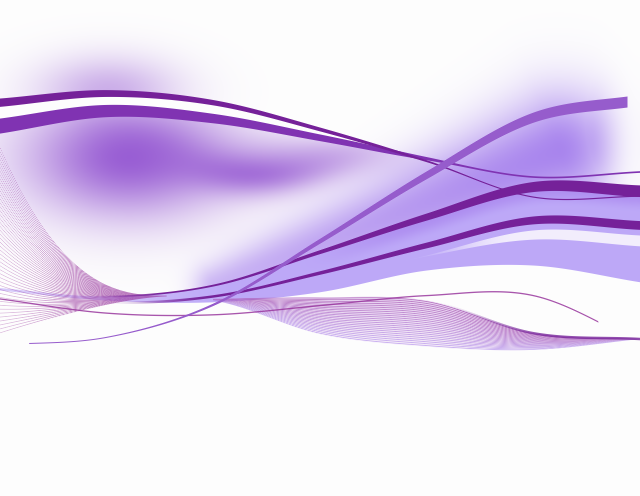
This background is drawn by a Shadertoy shader. Its source:

```glsl
// Flowing violet ribbons, soft glows and fine line meshes on white.

// Smooth curve through seven heights, evenly spaced across the canvas.
float spline(float x, float h[7]) {
    float s = clamp(x / 1.28, 0.0, 5.999);
    int i = int(s);
    float t = s - float(i);
    float b = h[i], c = h[i + 1];
    float a = i > 0 ? h[i - 1] : 2.0 * b - c;
    float d = i < 5 ? h[i + 2] : 2.0 * c - b;
    return b + 0.5 * t * (c - a + t * (2.0 * a - 5.0 * b + 4.0 * c - d
             + t * (3.0 * (b - c) + d - a)));
}

// Coverage of the side where d is positive.
float cover(float d, float px) { return clamp(0.5 + d / px, 0.0, 1.0); }

float ribbon(float d, float width, float px) {
    return cover(width * 0.5 - abs(d), px);
}

float between(float y, float top, float bottom, float px) {
    return cover(min(y - top, bottom - y), px);
}

// Evenly spread strands between two envelopes.
float mesh(float y, float top, float bottom, float count, float px) {
    float gap = max(bottom - top, 0.001);
    float strand = abs(fract((y - top) / gap * count) - 0.5) * gap / count;
    return ribbon(strand, 0.008, px) * between(y, top, bottom, px);
}

float glow(vec2 p, vec2 center, vec2 radius) {
    vec2 q = (p - center) / radius;
    return exp(-dot(q, q));
}

void mainImage(out vec4 fragColor, in vec2 fragCoord) {
    // The canvas spans 7.68 by 5.94 units, with y pointing down.
    vec2 p = vec2(fragCoord.x, iResolution.y - fragCoord.y)
           / iResolution.xy * vec2(7.68, 5.94);
    float x = p.x, y = p.y, px = 7.68 / iResolution.x;

    vec3 white = vec3(0.992), purple = vec3(0.60, 0.37, 0.83);
    vec3 violet = vec3(0.66, 0.52, 0.93), lavender = vec3(0.74, 0.66, 0.97);
    vec3 dark = vec3(0.46, 0.13, 0.60), plum = vec3(0.60, 0.22, 0.62);

    // Curve heights
    float crest = spline(x, float[7](1.23, 1.12, 1.23, 1.55, 1.93, 2.36, 2.35));
    float wave = spline(x, float[7](1.51, 1.33, 1.42, 1.65, 1.90, 2.12, 2.06));
    float rise = spline(x, float[7](4.13, 4.04, 3.65, 2.89, 2.10, 1.41, 1.20));
    float upper = spline(x, float[7](3.45, 3.55, 3.42, 3.02, 2.60, 2.24, 2.29));
    float lower = spline(x, float[7](3.46, 3.62, 3.55, 3.27, 2.94, 2.64, 2.70));
    float sashTop = spline(x, float[7](3.46, 3.57, 3.57, 3.36, 3.07, 2.87, 2.95));
    float sashEnd = spline(x, float[7](3.48, 3.60, 3.62, 3.50, 3.24, 3.18, 3.38));
    float thread = spline(x, float[7](3.58, 3.75, 3.77, 3.66, 3.54, 3.54, 4.10));
    float netTop = spline(x, float[7](3.60, 3.60, 3.58, 3.56, 3.60, 3.99, 4.06));
    float netEnd = spline(x, float[7](3.60, 3.60, 3.60, 4.00, 4.15, 4.19, 4.06));

    // Purple glow below the wave, with a faint halo above the crest
    vec3 color = white;
    color = mix(color, purple, 0.5 * glow(p, vec2(1.30, 1.10), vec2(0.85, 0.42))
                               * cover(crest - y, px));
    float fold = 2.08 - 0.14 * (x - 3.1) * (x - 3.1);
    float body = glow(p, vec2(1.55, 1.88), vec2(1.25, 0.72));
    float streak = glow(vec2(x, y - fold), vec2(3.0, 0.0), vec2(1.15, 0.26));
    float haze = glow(p, vec2(3.9, 1.85), vec2(1.2, 0.28));
    float shade = 1.0 - (1.0 - body) * (1.0 - 0.85 * streak) * (1.0 - 0.3 * haze);
    color = mix(color, purple, shade * cover(y - wave, px));

    // Violet glow along the rising diagonal
    vec2 axis = vec2(4.1, -1.62), rel = p - vec2(2.6, 3.42);
    float along = clamp(dot(rel, axis) / dot(axis, axis), 0.0, 1.0);
    float off = length(rel - axis * along) / mix(0.28, 0.70, along);
    float beam = exp(-off * off) * mix(0.6, 1.0, along);
    beam = max(beam, 0.8 * glow(p, vec2(6.9, 1.75), vec2(0.75, 0.65)));
    beam *= 1.0 - 0.8 * smoothstep(7.1, 7.65, x);
    color = mix(color, violet, beam * cover(upper - y, px));

    // Lavender sashes with a pale gap
    vec3 sash = mix(lavender, violet, 0.7 * smoothstep(0.26, 0.05, y - upper)
                                    * smoothstep(3.5, 5.0, x));
    color = mix(color, sash, between(y, upper, sashEnd, px)
                           * mix(0.6, 1.0, smoothstep(0.5, 3.0, x)));
    color = mix(color, vec3(0.95, 0.93, 0.99), between(y, lower + 0.12, sashTop, px)
                                             * smoothstep(4.8, 6.2, x));

    // Strand meshes: a fan on the left, a net on the right
    float spread = max(1.0 - x / 2.0, 0.0);
    float fan = mesh(y, 3.54 - 1.80 * pow(spread, 2.6),
                     3.55 + 0.46 * pow(spread, 1.5), 48.0, px);
    color = mix(color, plum, fan * mix(0.35, 0.8, smoothstep(0.0, 1.5, x))
                                 * cover(2.0 - x, px));
    float depth = clamp((y - netTop) / max(netEnd - netTop, 0.01), 0.0, 1.0);
    float netArea = step(2.56, x);
    color = mix(color, vec3(0.80, 0.62, 0.88),
                0.5 * (1.0 - 0.6 * depth) * netArea * between(y, netTop, netEnd, px));
    color = mix(color, mix(plum, violet, depth),
                0.65 * netArea * mesh(y, netTop, netEnd, 24.0, px));
    color = mix(color, dark, ribbon(y - netTop, 0.03, px) * smoothstep(5.2, 6.6, x) * 0.8);

    // Ribbons and threads
    color = mix(color, plum, 0.85 * ribbon(y - thread, 0.016, px) * cover(7.18 - x, px));
    color = mix(color, dark, ribbon(y - lower, 0.03 + 0.075 * smoothstep(2.5, 7.6, x), px)
                           * smoothstep(1.2, 2.6, x));
    color = mix(color, dark, ribbon(y - upper, 0.02 + 0.12 * smoothstep(2.0, 7.9, x), px)
                           * smoothstep(1.0, 2.0, x));
    float thin = smoothstep(4.6, 6.0, x);
    color = mix(color, vec3(0.50, 0.20, 0.70),
                ribbon(y - wave, mix(0.18 - 0.026 * x, 0.02, thin), px));
    color = mix(color, dark, ribbon(y - crest, mix(0.10 - 0.014 * x, 0.014, thin), px));
    color = mix(color, vec3(0.59, 0.36, 0.80),
                ribbon(y - rise, 0.012 + 0.12 * smoothstep(1.0, 7.6, x), px)
                * between(x, 0.35, 7.53, px));

    fragColor = vec4(color, 1.0);
}
```
